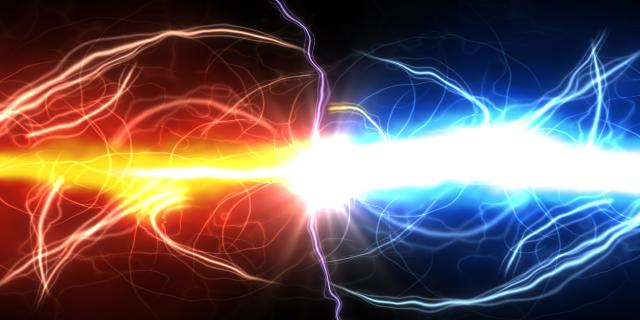
This background is drawn by a Shadertoy shader. Its source:

```glsl
// Fiery and icy energy streams colliding in a white burst, wrapped in glowing filaments.

const vec2 CENTER = vec2(1.0, 0.474);       // point of half-turn symmetry
const vec2 BURST = vec2(0.01, -0.035);      // burst, relative to CENTER
const vec3 RED = vec3(0.74, 0.11, 0.06);
const vec3 YELLOW = vec3(1.0, 0.89, 0.12);
const vec3 BLUE = vec3(0.03, 0.23, 0.70);
const vec3 CYAN = vec3(0.25, 0.76, 1.0);
const vec3 WARM_TINT = vec3(1.0, 0.62, 0.42);
const vec3 COLD_TINT = vec3(0.45, 0.78, 1.0);
const vec3 VIOLET = vec3(0.72, 0.58, 1.0);
const int SEGMENTS = 12;
const int WISPS = 30;

float hash(vec2 p) {
    vec3 h = fract(vec3(p.xyx) * 0.1031);
    h += dot(h, h.yzx + 33.33);
    return fract((h.x + h.y) * h.z);
}

float noise(vec2 p) {
    vec2 i = floor(p), f = fract(p);
    f = f * f * (3.0 - 2.0 * f);
    return mix(mix(hash(i), hash(i + vec2(1, 0)), f.x),
               mix(hash(i + vec2(0, 1)), hash(i + vec2(1, 1)), f.x), f.y);
}

float fbm(vec2 p) {
    float sum = 0.0, amp = 0.5;
    for (int i = 0; i < 4; i++) {
        sum += amp * noise(p);
        p = mat2(1.6, 1.2, -1.2, 1.6) * p + 7.3;
        amp *= 0.5;
    }
    return sum;
}

float bell(float x, float width) {
    x /= width;
    return exp(-x * x);
}

// Glowing quadratic curve whose width tapers from w0 to w1
float strand(vec2 p, vec2 a, vec2 b, vec2 c, float w0, float w1) {
    float best = 1e3, along = 0.0;
    vec2 start = a;
    for (int i = 1; i <= SEGMENTS; i++) {
        float t = float(i) / float(SEGMENTS);
        vec2 end = mix(mix(a, b, t), mix(b, c, t), t);
        vec2 v = end - start, r = p - start;
        float h = clamp(dot(r, v) / dot(v, v), 0.0, 1.0);
        float d = length(r - v * h);
        if (d < best) { best = d; along = t - (1.0 - h) / float(SEGMENTS); }
        start = end;
    }
    float w = max(mix(w0, w1, along), 0.6 / iResolution.y);
    float fiber = best - w * 7.0 * noise(vec2(along * 9.0, w0 * 900.0));
    float glow = bell(best, w) + 0.35 * bell(fiber, w * 0.7) + 0.22 * exp(-best / (w * 4.0));
    return glow * smoothstep(1.0, 0.8, along) * smoothstep(0.0, 0.06, along);
}

// Main arms of one half; the other half is the same turned around
float arms(vec2 p) {
    float g = strand(p, vec2(-1.08, 0.09), vec2(-0.5, 0.61), vec2(0.03, 0.33), 0.010, 0.002);
    g += 0.7 * strand(p, vec2(-1.1, 0.10), vec2(-0.75, 0.27), vec2(-0.5, 0.42), 0.008, 0.002);
    g += strand(p, vec2(-0.93, 0.10), vec2(-0.62, 0.15), vec2(-0.57, 0.35), 0.007, 0.004);
    g += 0.45 * strand(p, vec2(-0.66, 0.06), vec2(-0.42, 0.36), vec2(-0.08, 0.06), 0.011, 0.007);
    g += strand(p, vec2(-0.42, -0.08), vec2(-0.73, -0.19), vec2(-0.08, -0.38), 0.010, 0.002);
    g += strand(p, vec2(-0.80, -0.02), vec2(-0.93, -0.17), vec2(-0.84, -0.42), 0.010, 0.003);
    g += 0.8 * strand(p, vec2(-0.40, -0.05), vec2(-0.72, -0.17), vec2(-1.07, -0.40), 0.010, 0.005);
    g += 0.7 * strand(p, vec2(-0.48, -0.03), vec2(-0.80, -0.20), vec2(-0.90, -0.46), 0.008, 0.003);
    g += 0.4 * strand(p, vec2(-0.38, 0.09), vec2(-0.20, 0.30), vec2(0.02, 0.30), 0.004, 0.002);
    return g;
}

// Scattered partial ellipses along one half of the beam
float wisps(vec2 p) {
    float g = 0.0, w = max(0.0022, 0.6 / iResolution.y);
    for (int i = 0; i < WISPS; i++) {
        float k = float(i) + 1.0;
        vec2 c = vec2(-1.05 + 1.15 * hash(vec2(k, 3.0)),
                      0.55 * (hash(vec2(k, 5.0)) + hash(vec2(k, 7.0)) - 1.0));
        float radius = mix(0.05, 0.34, hash(vec2(k, 11.0)));
        vec2 r = (p - c) * vec2(0.75, 1.0);
        float turn = cos(atan(r.y, r.x) - 6.2832 * hash(vec2(k, 13.0)));
        g += bell(length(r) - radius, w) * smoothstep(0.1, 0.9, turn);
    }
    return g;
}

// Colour ramp: dark, body, bright, white
vec3 ramp(float e, vec3 body, vec3 bright) {
    vec3 c = body * clamp(e, 0.0, 1.0);
    c = mix(c, bright, smoothstep(0.9, 2.0, e));
    return mix(c, vec3(1), smoothstep(1.9, 3.0, e));
}

void mainImage(out vec4 fragColor, in vec2 fragCoord) {
    vec2 q = fragCoord / iResolution.y;
    q.x += 1.0 - 0.5 * iResolution.x / iResolution.y;
    q -= CENTER;
    float side = smoothstep(-0.10, 0.17, q.x);
    float cloud = fbm(q * vec2(4.0, 6.0) + 11.0);
    vec2 wobble = vec2(noise(q * 17.0), noise(q * 17.0 + 40.0)) - 0.5;
    vec2 s = q + 0.016 * wobble;

    // Coloured fog, narrow and dark around the middle
    float reach = mix(0.21, 0.34, smoothstep(0.05, 0.55, abs(q.x)));
    float fog = bell(q.y - mix(-0.02, 0.03, side), reach) * (0.55 + 0.9 * cloud);

    // Beams: a ragged yellow one and a swelling white one
    float ragged = 0.6 + 0.9 * cloud;
    float warmWidth = (0.055 + 0.06 * bell(q.x + 0.52, 0.28)) * ragged;
    float warm = fog + 1.25 * bell(q.y + 0.03 * bell(q.x + 0.55, 0.3) - 0.01, warmWidth);
    warm += 1.5 * bell(s.y + 0.017, 0.014) * smoothstep(-0.75, -0.3, q.x);
    float swell = bell(q.x - 0.54, 0.2);
    float coldWidth = (0.066 + 0.055 * swell + 0.02 * smoothstep(0.7, 1.0, q.x)) * ragged;
    float cold = fog + 3.0 * bell(q.y - 0.035 * swell + 0.02 * smoothstep(0.6, 1.0, q.x), coldWidth);
    cold += 0.6 * bell(length((q - vec2(0.62, -0.08)) * vec2(0.5, 1.0)), 0.09);
    vec3 color = mix(ramp(warm, RED, YELLOW), ramp(cold, BLUE, CYAN), side);

    // Fine web of warped noise contours
    float web = 0.0;
    for (int i = 0; i < 4; i++) {
        float k = float(i);
        vec2 u = q * (4.0 + 3.0 * k) * vec2(0.8, 1.2) + k * 19.0 + 2.0 * cloud;
        web += exp(-abs(noise(u) - 0.5) * 45.0) * smoothstep(0.35, 0.8, noise(u * 0.6 + 50.0));
    }
    float threads = (0.32 * web + 0.42 * (wisps(s) + wisps(-s))) * bell(q.y, 0.32);
    float arm = arms(s) + arms(-s);
    vec3 tint = mix(WARM_TINT, COLD_TINT, side);
    color += tint * threads + mix(tint, vec3(1), 0.35) * arm * 0.85;

    // Jagged violet bolts and a golden arc near the middle
    vec2 j = q + 0.05 * wobble;
    float bolt = strand(j, vec2(-0.01, 0.08), vec2(0.07, 0.38), vec2(-0.20, 0.58), 0.005, 0.002)
               + strand(-j, vec2(-0.01, 0.08), vec2(0.07, 0.38), vec2(-0.20, 0.58), 0.005, 0.002);
    color += VIOLET * bolt * 0.8;
    color += YELLOW * 0.6 * strand(s, vec2(0.02, 0.19), vec2(0.17, 0.22), vec2(0.25, 0.01), 0.005, 0.003);

    // Central burst with rays
    vec2 b = q - BURST;
    float r = length(b);
    vec2 dir = b / max(r, 1e-4);
    float rays = pow(noise(dir * 7.0 + 30.0), 3.0) * exp(-r / 0.13);
    color += vec3(1.0, 0.86, 0.78) * (0.45 * bell(r, 0.22) + 1.2 * rays) + 1.2 * bell(r, 0.095);

    fragColor = vec4(clamp(color, 0.0, 1.0), 1.0);
}
```
